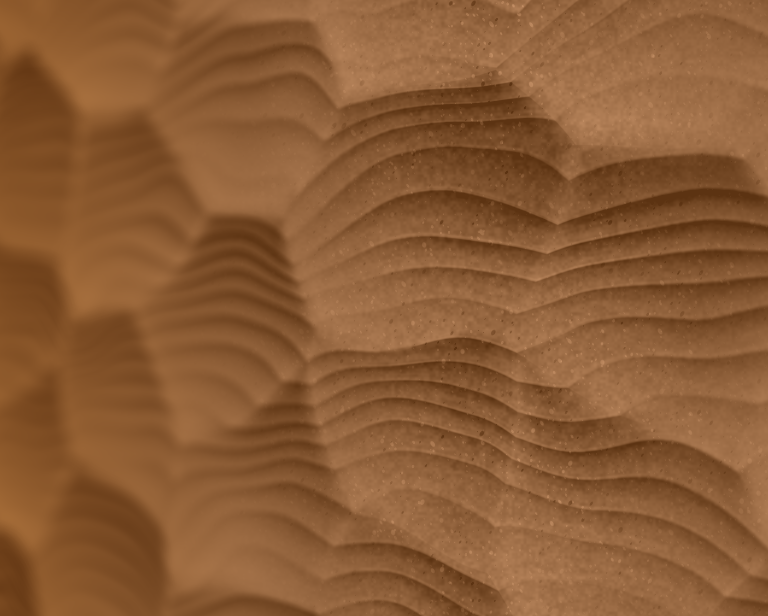
This texture is drawn by a Shadertoy shader. Its source:

```glsl
// Carved clay wall: scalloped hollows cut into terraced layers, receding out of focus to the left.

const int LENS_SAMPLES = 36;

vec2 hash2(vec2 p) {
    vec3 h = fract(p.xyx * vec3(0.1031, 0.1030, 0.0973));
    h += dot(h, h.yzx + 33.33);
    return fract((h.xx + h.yz) * h.zy);
}

float noise(vec2 p) {
    vec2 cell = floor(p), f = fract(p);
    f = f * f * (3.0 - 2.0 * f);
    float low = mix(hash2(cell).x, hash2(cell + vec2(1, 0)).x, f.x);
    float high = mix(hash2(cell + vec2(0, 1)).x, hash2(cell + vec2(1, 1)).x, f.x);
    return mix(low, high, f.y);
}

// Perspective: hollows grow wider and taller toward the right.
vec2 toWall(vec2 p) {
    float x = max(p.x, -0.2);
    return vec2(log(1.0 + 2.5 * x) / 0.3, (p.y - 0.45) / (0.26 + 0.16 * x));
}

// Lens blur radius, sharpest right of the centre.
float blurRadius(float x) {
    return 0.0012 + 0.017 * smoothstep(0.0, 1.0, (0.74 - x) / 0.75)
                  + 0.003 * smoothstep(0.9, 1.3, x);
}

// Brightness of the carved surface; blur widens its hard edges.
float surfaceTone(vec2 p, float blur) {
    vec2 q = toWall(p) + vec2(7.3, 12.6);
    q += 0.14 * (vec2(noise(q * 2.3), noise(q * 2.3 + 40.0)) - 0.5);

    // Nearest hollow centre and distance to the ridge, in staggered columns
    float near = 9.0, second = 9.0;
    vec2 offset = vec2(0), id = vec2(0);
    for (int j = -1; j <= 1; j++)
    for (int i = -1; i <= 1; i++) {
        vec2 cell = floor(q) + vec2(i, j);
        vec2 centre = cell + 0.25 + 0.5 * hash2(cell);
        centre.y += 0.5 * mod(cell.x, 2.0) - 0.25;
        vec2 d = q - centre;
        float dist = dot(d, d);
        if (dist < near) { second = near; near = dist; offset = d; id = cell; }
        else second = min(second, dist);
    }
    float ridge = sqrt(second) - sqrt(near);

    // Hollows are shaded at the upper right and lit at the lower left
    float slope = dot(offset, vec2(0.45, 1.0)) * smoothstep(-0.06, 0.16, ridge);
    float tone = 0.5 - 0.56 * slope + 0.17 * exp(-ridge * 11.0);
    tone += 0.1 * (hash2(id + 5.0).y - 0.5);

    // Terraces: each layer darkens under the lip of the one above
    float layer = q.y * 6.8 + 3.0 * near + 1.1 * noise(q * vec2(2.2, 2.6));
    float s = fract(layer);
    float relief = mix(0.1, 0.5, smoothstep(-0.45, 0.2, slope));
    relief *= 0.7 + 0.6 * hash2(vec2(floor(layer), 3.0)).x;
    float softEdge = 0.03 + min(blur * 14.0, 0.3);
    tone -= relief * (pow(s, 1.8) * smoothstep(1.0, 1.0 - softEdge, s) - 0.32);
    tone += relief * 0.35 * smoothstep(0.12, 0.0, s) * smoothstep(0.0, softEdge, s);

    // Fine strata inside the layers
    float strata = noise(vec2(q.x * 5.0, layer * 8.0)) - 0.5;
    return tone + 0.12 * strata * exp(-blur * 200.0);
}

// Scattered mineral chips: positive is pale, negative is dark.
float chips(vec2 p, float density) {
    vec2 cell = floor(p);
    vec2 place = hash2(cell), kind = hash2(cell + 71.0);
    vec2 d = fract(p) - 0.3 - 0.4 * place;
    d += 0.6 * d.yx * (kind.x - 0.5);
    float radius = 0.08 + 0.15 * kind.y * kind.y;
    float shape = smoothstep(radius + 0.07, radius - 0.07, length(d * vec2(1.0, 0.8)));
    float present = step(hash2(cell + 19.0).x, density);
    return shape * present * (kind.x > 0.25 ? 0.3 : -0.34);
}

void mainImage(out vec4 fragColor, in vec2 fragCoord) {
    vec2 p = fragCoord / iResolution.y;
    float radius = blurRadius(p.x);

    // Average the surface over the lens disc
    float tone = 0.0;
    for (int i = 0; i < LENS_SAMPLES; i++) {
        float k = float(i) + 0.5, angle = k * 2.39996;
        vec2 lens = sqrt(k / float(LENS_SAMPLES)) * vec2(cos(angle), sin(angle));
        tone += surfaceTone(p + radius * lens, radius);
    }
    tone /= float(LENS_SAMPLES);

    // Grain and chips show only near the plane of focus
    float focus = exp(-(radius - 0.0012) * 300.0);
    float grain = noise(p * 210.0) + noise(p * 110.0 + 30.0) - 1.0;
    float patches = smoothstep(0.2, 0.7, noise(p * 11.0 + 8.0));
    float specks = chips(p * 62.0, 0.22) + 0.8 * chips(p * 105.0 + 13.0, 0.3);
    tone += focus * (0.15 * grain + mix(0.4, 1.0, patches) * specks);
    tone += 0.08 * (noise(p * 8.0) - 0.5);

    // Clay colour, deeper and more orange in the distance
    vec3 clay = mix(vec3(0.36, 0.2, 0.07), vec3(0.71, 0.51, 0.35), clamp(tone, 0.0, 1.15));
    clay *= mix(vec3(0.93, 0.85, 0.64), vec3(1), smoothstep(-0.05, 0.55, p.x));
    fragColor = vec4(clay, 1.0);
}
```
